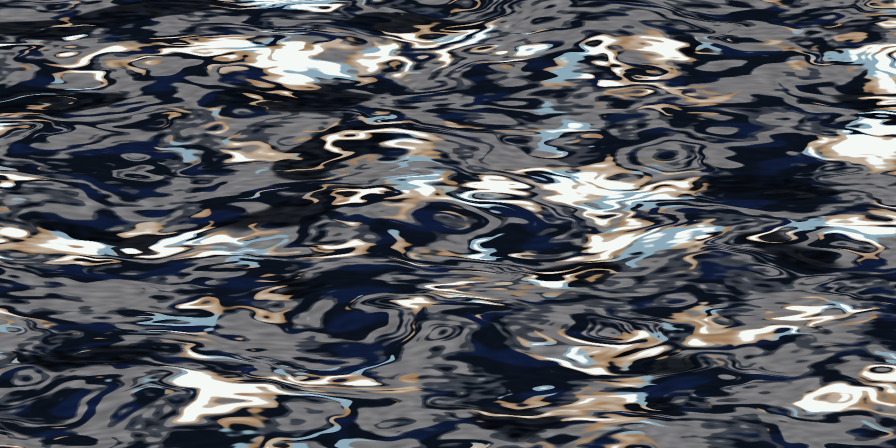
This texture is drawn by a WebGL 2 fragment shader. Its source:

```glsl
#version 300 es
precision highp float;

uniform vec2 u_resolution;
out vec4 fragColor;

// Palette
const vec3 DEEP  = vec3(0.045, 0.070, 0.110);
const vec3 NAVY  = vec3(0.060, 0.110, 0.240);
const vec3 SLATE = vec3(0.230, 0.250, 0.285);
const vec3 GREY  = vec3(0.460, 0.460, 0.470);
const vec3 AMBER = vec3(0.620, 0.490, 0.360);
const vec3 SAND  = vec3(0.740, 0.680, 0.610);
const vec3 ICE   = vec3(0.540, 0.660, 0.720);
const vec3 WHITE = vec3(0.960, 0.975, 0.965);

// Cells per canvas height, across and up
const vec2 SWELL_SCALE  = vec2(1.7, 5.0);
const vec2 CHOP_SCALE   = vec2(4.2, 15.0);
const vec2 RIPPLE_SCALE = vec2(11.0, 44.0);
const vec2 FINE_SCALE   = vec2(24.0, 105.0);
const vec2 HOLLOW_SCALE = vec2(2.6, 8.0);
const vec2 PATCH_SCALE  = vec2(2.4, 7.5);

const float SWELL_LIFT   = 0.045;
const float CHOP_SHEAR   = 0.06;
const float BAND_DENSITY = 11.0;
const float PERSPECTIVE  = 0.25;
const float GLINT_LEVEL  = 0.43;
const float WHITE_LEVEL  = 0.74;
const int   SAMPLES      = 2;   // per axis
const float TAU = 6.28319;

vec2 hash22(vec2 cell) {
    vec3 h = fract(cell.xyx * vec3(0.1031, 0.1030, 0.0973));
    h += dot(h, h.yzx + 33.33);
    return fract((h.xx + h.yz) * h.zy);
}

float cornerSlope(vec2 cell, vec2 corner, vec2 f) {
    return dot(hash22(cell + corner) * 2.0 - 1.0, f - corner);
}

// Gradient noise, roughly -1 to 1
float noise(vec2 p) {
    vec2 i = floor(p), f = p - i;
    vec2 u = f * f * f * (f * (f * 6.0 - 15.0) + 10.0);
    float low  = mix(cornerSlope(i, vec2(0, 0), f), cornerSlope(i, vec2(1, 0), f), u.x);
    float high = mix(cornerSlope(i, vec2(0, 1), f), cornerSlope(i, vec2(1, 1), f), u.x);
    return 2.0 * mix(low, high, u.y);
}

vec3 water(vec2 p) {
    // Rows flatten gently towards the far edge
    p = vec2(4.0 + (p.x - 1.0) * (1.0 + PERSPECTIVE * p.y),
             3.0 + p.y * (1.0 + PERSPECTIVE * p.y));

    // Swell bends the surface, chop shears it
    float swell = noise(p * SWELL_SCALE);
    vec2 q = p + vec2(0.0, SWELL_LIFT * swell);
    float chop = noise(q * CHOP_SCALE + 17.0);
    q.x += CHOP_SHEAR * chop;
    float ripple = noise(q * RIPPLE_SCALE + 41.0);
    float fine = noise(q * FINE_SCALE + 73.0);

    // Reflected bands follow the contours of the combined height
    float phase = q.y * BAND_DENSITY + 1.2 * swell + 1.15 * chop + 0.42 * ripple;
    float tone = noise(vec2(q.x * 3.0, phase * 2.0)) + 0.2 * fine;

    // Patches of tight capillary lines
    float capillary = smoothstep(0.15, 0.5, noise(p * vec2(3.0, 9.0) + 29.0));
    tone += 0.22 * capillary * sin(TAU * (phase * 4.0 + q.x * 5.0));

    float blue = smoothstep(0.05, 0.4, noise(q * vec2(7.0, 26.0) + 57.0));
    vec3 color = mix(DEEP, NAVY, blue * 0.8);
    color = mix(color, SLATE, smoothstep(-0.2, 0.0, tone));
    color = mix(color, GREY, smoothstep(0.06, 0.17, tone));
    color *= 1.0 + 0.16 * fine;

    // Smooth dark hollows under the crests
    float hollow = smoothstep(0.38, 0.5, noise(q * HOLLOW_SCALE + 91.0) + 0.06 * ripple);
    color = mix(color, DEEP * (0.6 + 0.5 * fine), hollow * 0.85);

    // Sunlit streaks gathered in patches
    float lit = noise(q * PATCH_SCALE + 123.0);
    float streak = noise(vec2(q.x * 6.0 + 11.0, phase * 2.6 + 7.0));
    float sun = 1.2 * lit + streak + 0.15 * fine;
    float hue = noise(q * vec2(5.0, 18.0) + 151.0);
    vec3 warm = mix(AMBER, SAND, smoothstep(GLINT_LEVEL, WHITE_LEVEL, sun + 0.2 * ripple));
    vec3 glint = mix(warm, ICE, smoothstep(0.15, 0.3, hue));
    color = mix(color, glint, smoothstep(GLINT_LEVEL - 0.06, GLINT_LEVEL + 0.06, sun));
    return mix(color, WHITE, smoothstep(WHITE_LEVEL, WHITE_LEVEL + 0.14, sun));
}

void main() {
    // Average a small grid of samples to smooth the edges
    vec3 total = vec3(0.0);
    for (int j = 0; j < SAMPLES; j++) {
        for (int i = 0; i < SAMPLES; i++) {
            vec2 offset = (vec2(i, j) + 0.5) / float(SAMPLES) - 0.5;
            total += water((gl_FragCoord.xy + offset) / u_resolution.y);
        }
    }
    fragColor = vec4(total / float(SAMPLES * SAMPLES), 1.0);
}
```
